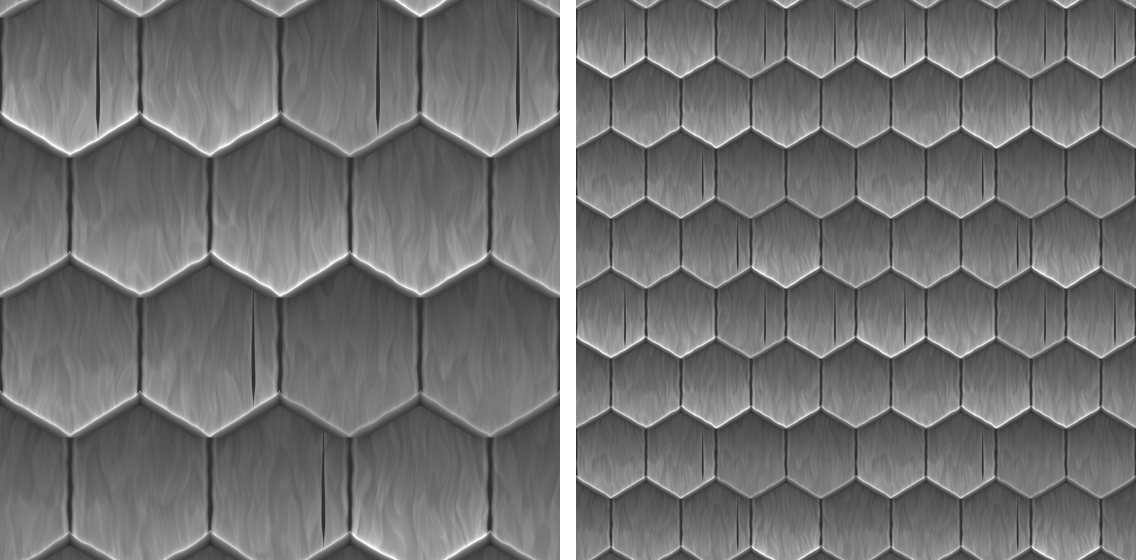
Left: one tile. Right: repeated 2 by 2.
A Shadertoy shader for this texture:

```glsl
// Grey wooden shingles with pointed lower ends, laid in four staggered rows of four.
// Each row overlaps the one below with a bright worn rim and a dark bevel;
// the grain is gradient noise seeded by the wrapped tile index, so the sheet tiles.

const float TILES = 4.0;          // repeats across and down
const float TIP_Y = 0.875;        // height of the lowest row of tips, in tiles
const float TIP_GAP = 0.015;      // rim height above the row boundary at the tip
const float RIM_SLOPE = 0.59;     // rise of the pointed end per tile width
const float BEVEL = 0.08;         // height of the bevel below the rim
const float JOINT = 0.013;        // half width of the gap between neighbours
const float TOP_GREY = 0.33;
const float BOTTOM_GREY = 0.49;
const float BEVEL_LIGHT = 0.45;
const float BEVEL_DARK = 0.24;
const float GAP_GREY = 0.19;
const int CRACKED = 0x4D02;       // one bit per tile, row by row from below
const float CRACK_WIDTH = 0.012;
const int SAMPLES = 2;            // antialiasing grid per axis

// Wear of each tile, row by row from below: 0 dull, 1 bright rim and grain
const float WEAR[16] = float[16](
    0.60, 0.55, 0.15, 0.20,
    0.50, 0.65, 0.85, 0.75,
    0.90, 0.80, 0.35, 0.60,
    0.40, 0.50, 0.50, 0.90);

float hash(vec2 p) {
    vec3 q = fract(p.xyx * 0.1031);
    q += dot(q, q.yzx + 33.33);
    return fract((q.x + q.y) * q.z);
}

float cornerSlope(vec2 cell, vec2 offset) {
    float angle = 6.2832 * hash(cell);
    return dot(vec2(cos(angle), sin(angle)), offset);
}

// Gradient noise, about -0.7 to 0.7
float noise(vec2 p) {
    vec2 i = floor(p), f = p - i;
    vec2 w = f * f * f * (f * (f * 6.0 - 15.0) + 10.0);
    vec2 e = vec2(1.0, 0.0);
    return mix(mix(cornerSlope(i, f), cornerSlope(i + e, f - e), w.x),
               mix(cornerSlope(i + e.yx, f - e.yx), cornerSlope(i + 1.0, f - 1.0), w.x), w.y);
}

// Softened sawtooth: slow slopes with abrupt creases
float layered(float t) {
    float s = fract(t);
    return s - smoothstep(0.82, 1.0, s) - 0.4;
}

float woodGrain(vec2 p, vec2 seed, float relief) {
    vec2 q = p + vec2(0.07 * noise(p * vec2(4.0, 3.0) + seed), 0.0);
    float broad = layered(1.6 * noise(q * vec2(6.0, 1.3) + seed + 5.3));
    float narrow = layered(1.3 * noise(q * vec2(15.0, 2.2) + seed + 9.7));
    float ridge = pow(1.0 - abs(noise(q * vec2(10.0, 1.8) + seed + 3.1)), 14.0);
    float fibre = noise(q * vec2(42.0, 3.0) + seed);
    return (0.06 * broad + 0.04 * narrow) * (0.5 + relief)
         + 0.07 * relief * (ridge - 0.25) + 0.015 * fibre;
}

float rimHeight(float x) {
    return TIP_GAP + RIM_SLOPE * abs(x);
}

// Horizontal position with the stagger of the row; integer part is the column
float staggered(float x, float row) {
    return x + 0.5 * mod(row, 2.0);
}

float shingles(vec2 uv) {
    // Find the topmost tile here: x from its axis, y from its tip
    vec2 g = uv * TILES - vec2(0.0, TIP_Y);
    float row = floor(g.y), y = g.y - row;
    float across = staggered(g.x, row);
    if (y < rimHeight(fract(across) - 0.5) - BEVEL) {
        row -= 1.0;
        y += 1.0;
        across = staggered(g.x, row);
    }
    float x = fract(across) - 0.5;
    vec2 id = mod(vec2(floor(across), row), TILES);
    int index = int(id.x + 0.5) + 4 * int(id.y + 0.5);
    float wear = WEAR[index];
    vec2 seed = id * 37.0 + 11.0;

    // Uneven rim and sides
    float side = 0.5 - abs(x);
    float wornSide = side + 0.014 * noise(vec2(sign(x) * 4.0, y * 7.0) + seed);
    float low = rimHeight(x) - BEVEL;
    float rim = low + BEVEL + 0.018 * noise(vec2(x * 9.0, 0.5) + seed)
              + 0.03 * exp(-side / 0.02);
    float above = y - rim;
    float glint = 0.12 + 0.38 * wear;

    // Bevel under the rim
    if (above < 0.0) {
        float t = clamp(-above / (rim - low), 0.0, 1.0);
        float bevel = mix(BEVEL_LIGHT, BEVEL_DARK, smoothstep(0.0, 1.0, t));
        return bevel + glint * exp(-9.0 * t) - 0.08 * exp(-side / 0.025);
    }

    // Face: lighter toward the end, shaded under the row above
    float lower = smoothstep(0.85, 0.0, above);
    float grey = mix(TOP_GREY, BOTTOM_GREY, smoothstep(1.1, 0.2, y));
    grey += 0.06 * (wear - 0.5) + 0.09 * wear * lower * lower;
    grey += woodGrain(vec2(x, y), seed, (0.3 + 0.7 * wear) * (0.25 + 0.75 * lower));
    float cover = max(1.0, 1.0 + rimHeight(side) - BEVEL) - y;
    grey -= 0.07 * exp(-max(cover, 0.0) / 0.07);
    grey += glint * exp(-above / 0.016) + 0.10 * wear * exp(-above / 0.09);

    // Tapering crack with a pale lip
    if (((CRACKED >> index) & 1) == 1) {
        float axis = 0.2 + 0.11 * min(abs(id.y - 2.0), 1.0);
        float d = x - axis - 0.004 * noise(vec2(y * 4.0, 2.5) + seed);
        float width = CRACK_WIDTH * smoothstep(0.02, 0.2, above) * smoothstep(1.25, 0.4, y);
        float open = smoothstep(0.0, 0.03, above);
        grey += 0.06 * open * exp(-abs(abs(d) - width - 0.008) / 0.008);
        grey = mix(grey, GAP_GREY, open * smoothstep(width + 0.005, width - 0.003, abs(d)));
    }

    // Joint with a faint lip and soft shade
    float lip = (wornSide - 0.04) / 0.012;
    grey += 0.07 * exp(-lip * lip) - 0.10 * exp(-max(wornSide, 0.0) / 0.022);
    return mix(GAP_GREY, grey, smoothstep(JOINT - 0.008, JOINT + 0.012, wornSide));
}

void mainImage(out vec4 fragColor, in vec2 fragCoord) {
    float sum = 0.0;
    for (int j = 0; j < SAMPLES; j++)
        for (int i = 0; i < SAMPLES; i++) {
            vec2 jitter = (vec2(i, j) + 0.5) / float(SAMPLES) - 0.5;
            sum += clamp(shingles((fragCoord + jitter) / iResolution.xy), 0.0, 1.0);
        }
    fragColor = vec4(vec3(sum / float(SAMPLES * SAMPLES)), 1.0);
}
```
